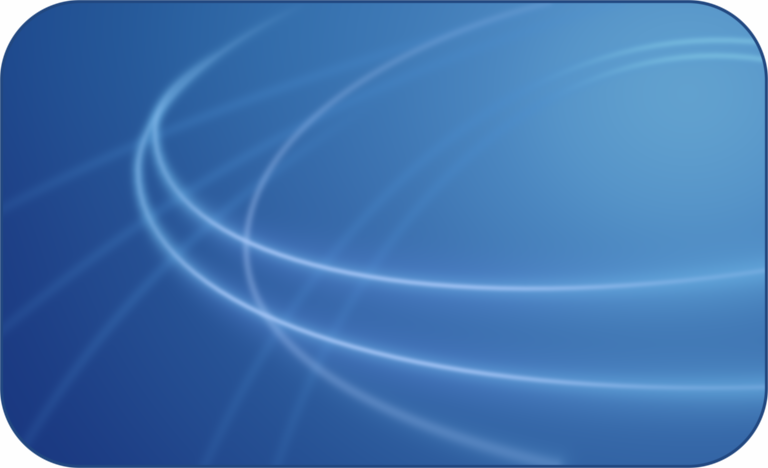
Write a Shadertoy shader that draws this background.

```glsl
const vec2  CANVAS = vec2(1.641, 1.0);   // layout space, height is 1
const float CORNER_RADIUS = 0.172;
const float BORDER_WIDTH = 0.0065;
const int   CURVE_STEPS = 36;
const int   FAINT_COUNT = 5;

const vec2  LIGHT_POS = vec2(1.47, 0.80);
const vec2  LIGHT_STRETCH = vec2(1.0, 1.13);

const vec3  SKY_BRIGHT = vec3(0.38, 0.63, 0.81);
const vec3  SKY_LIGHT  = vec3(0.31, 0.55, 0.77);
const vec3  SKY_MID    = vec3(0.22, 0.42, 0.67);
const vec3  SKY_DEEP   = vec3(0.155, 0.33, 0.59);
const vec3  SKY_DARK   = vec3(0.10, 0.215, 0.50);
const vec3  BORDER     = vec3(0.13, 0.28, 0.50);
const vec3  PAGE       = vec3(0.995);

const vec3  CORE_PALE  = vec3(0.66, 0.78, 0.97);
const vec3  HALO_BLUE  = vec3(0.36, 0.54, 0.86);
const vec3  HALO_CYAN  = vec3(0.42, 0.70, 0.90);
const vec3  FAINT_BLUE = vec3(0.29, 0.56, 0.83);
const vec3  RIM_CYAN   = vec3(0.53, 0.81, 0.91);

// Four control points for each faint streak
const vec2 FAINT[20] = vec2[20](
    vec2(0.000, 0.551), vec2(0.342, 0.733), vec2(0.705, 0.861), vec2(1.197, 0.994),
    vec2(0.000, 0.291), vec2(0.385, 0.615), vec2(0.769, 0.840), vec2(1.325, 0.994),
    vec2(0.053, 0.049), vec2(0.321, 0.487), vec2(0.641, 0.679), vec2(0.940, 0.872),
    vec2(0.438, 0.006), vec2(0.705, 0.594), vec2(1.154, 0.968), vec2(1.641, 0.908),
    vec2(0.592, 0.006), vec2(0.791, 0.594), vec2(1.197, 0.942), vec2(1.641, 0.872));

vec2 bezier(vec2 a, vec2 b, vec2 c, vec2 d, float t) {
    float s = 1.0 - t;
    return s * s * s * a + 3.0 * s * s * t * b + 3.0 * s * t * t * c + t * t * t * d;
}

// Distance to a cubic curve, and the parameter of its nearest point
vec2 curve(vec2 p, vec2 a, vec2 b, vec2 c, vec2 d) {
    vec2 nearest = vec2(1e5, 0.0);
    vec2 from = a;
    for (int i = 1; i <= CURVE_STEPS; i++) {
        vec2 to = bezier(a, b, c, d, float(i) / float(CURVE_STEPS));
        vec2 along = to - from;
        float h = clamp(dot(p - from, along) / dot(along, along), 0.0, 1.0);
        float dist = length(p - from - h * along);
        if (dist < nearest.x) nearest = vec2(dist, (float(i - 1) + h) / float(CURVE_STEPS));
        from = to;
    }
    return nearest;
}

float glow(float dist, float width) {
    return exp(-dist * dist / (width * width));
}

vec3 background(vec2 p) {
    float d = length((p - LIGHT_POS) * LIGHT_STRETCH);
    vec3 col = mix(SKY_BRIGHT, SKY_LIGHT, smoothstep(0.0, 0.48, d));
    col = mix(col, SKY_MID, smoothstep(0.25, 0.85, d));
    col = mix(col, SKY_DEEP, smoothstep(0.70, 1.25, d));
    col = mix(col, SKY_DARK, smoothstep(1.05, 1.75, d));
    return col + vec3(0.0, 0.035, 0.025) * smoothstep(0.45, 1.0, p.y) * smoothstep(0.3, 0.9, d);
}

// A bright band: a thin tail joined to a sweep that widens to the right
vec3 ribbon(vec3 col, vec2 tail, vec2 sweep) {
    float t = sweep.y;
    float haloWidth = mix(0.014, 0.065, smoothstep(0.0, 0.65, t));
    float halo = max(0.34 * glow(sweep.x, haloWidth),
                     0.34 * glow(tail.x, 0.014) * tail.y);
    float middle = smoothstep(0.12, 0.4, t) * (1.0 - smoothstep(0.65, 1.0, t));
    col = mix(col, mix(HALO_CYAN, HALO_BLUE, middle), halo);
    float band = 0.40 * glow(sweep.x, mix(0.012, 0.026, t));
    col = mix(col, HALO_CYAN, max(band, 0.40 * glow(tail.x, 0.012) * tail.y));
    float core = (0.22 + 0.50 * middle) * glow(sweep.x, 0.0065);
    return mix(col, CORE_PALE, max(core, 0.22 * glow(tail.x, 0.0065) * tail.y));
}

void mainImage(out vec4 fragColor, in vec2 fragCoord) {
    vec2 p = fragCoord / iResolution.xy * CANVAS;
    vec3 col = background(p);

    // Faint streaks; the last two end in a bright rim
    for (int i = 0; i < FAINT_COUNT; i++) {
        int k = 4 * i;
        vec2 s = curve(p, FAINT[k], FAINT[k + 1], FAINT[k + 2], FAINT[k + 3]);
        float fade = 0.5 + 0.5 * sin(3.14159 * s.y);
        if (i == 2) fade *= 1.0 - smoothstep(0.5, 1.0, s.y);
        col = mix(col, FAINT_BLUE, 0.24 * fade * glow(s.x, 0.014));
        float rim = i > 2 ? smoothstep(0.60, 0.92, s.y) : 0.0;
        col = mix(col, RIM_CYAN, 0.48 * rim * glow(s.x, 0.008));
    }

    // Outer and inner ribbons
    vec2 turn = vec2(0.295, 0.637);
    vec2 tail = curve(p, vec2(0.662, 0.996), vec2(0.459, 0.904), vec2(0.295, 0.765), turn);
    vec2 sweep = curve(p, turn, vec2(0.295, 0.338), vec2(0.855, 0.150), vec2(1.641, 0.173));
    col = ribbon(col, tail, sweep);
    turn = vec2(0.331, 0.722);
    tail = curve(p, vec2(0.470, 0.893), vec2(0.395, 0.840), vec2(0.331, 0.791), turn);
    sweep = curve(p, turn, vec2(0.331, 0.440), vec2(0.897, 0.312), vec2(1.641, 0.423));
    col = ribbon(col, tail, sweep);

    // Pale crossing arc
    turn = vec2(0.526, 0.470);
    vec2 upper = curve(p, vec2(1.171, 0.994), vec2(0.855, 0.915), vec2(0.526, 0.722), turn);
    vec2 lower = curve(p, turn, vec2(0.526, 0.252), vec2(0.791, 0.103), vec2(1.186, 0.006));
    float arc = max(glow(upper.x, 0.009) * mix(0.35, 1.0, upper.y),
                    glow(lower.x, mix(0.009, 0.016, lower.y)) * mix(1.0, 0.55, lower.y));
    col = mix(col, HALO_CYAN, 0.18 * glow(lower.x, 0.035) * lower.y);
    col = mix(col, CORE_PALE, 0.36 * arc);

    // Rounded frame
    vec2 q = abs(p - 0.5 * CANVAS) - 0.5 * CANVAS + CORNER_RADIUS;
    float edge = length(max(q, 0.0)) + min(max(q.x, q.y), 0.0) - CORNER_RADIUS;
    float pixel = 1.0 / iResolution.y;
    col = mix(col, BORDER, smoothstep(-pixel, pixel, edge + BORDER_WIDTH));
    col = mix(col, PAGE, smoothstep(-pixel, pixel, edge));
    fragColor = vec4(col, 1.0);
}
```
